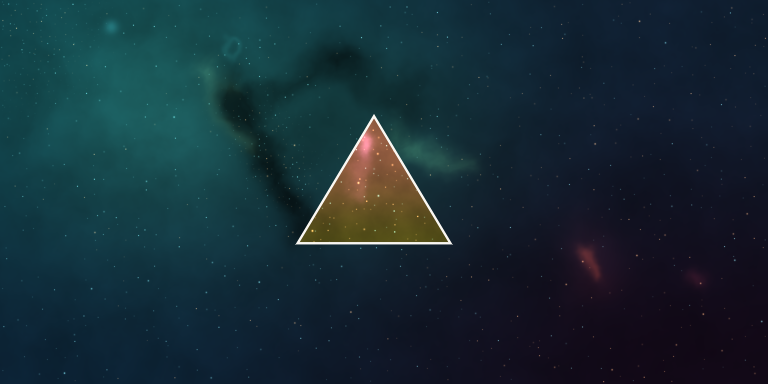
Reproduce this background procedurally as a Shadertoy shader.

```glsl
// Teal and violet nebula sky with a white-edged triangle window onto a warm nebula.
#define TRI_BASE vec2(0.974, 0.3665)
#define TRI_HALF_WIDTH 0.199
#define TRI_HEIGHT 0.331
#define STROKE_HALF 0.0031
#define CLOUD_SCALE 5.0
#define CLOUD_WARP 0.075
#define STAR_GAIN 0.62

float hash(vec2 p) {
    vec3 q = fract(vec3(p.xyx) * 0.1031);
    q += dot(q, q.yzx + 33.33);
    return fract((q.x + q.y) * q.z);
}

vec2 gradientAt(vec2 cell) {
    float a = 6.2832 * hash(cell);
    return vec2(cos(a), sin(a));
}

float gradientNoise(vec2 p) {
    vec2 i = floor(p), f = fract(p), e = vec2(1, 0);
    vec2 u = f * f * f * (f * (f * 6.0 - 15.0) + 10.0);
    float bottom = mix(dot(gradientAt(i), f), dot(gradientAt(i + e), f - e), u.x);
    float top = mix(dot(gradientAt(i + e.yx), f - e.yx),
                    dot(gradientAt(i + 1.0), f - 1.0), u.x);
    return mix(bottom, top, u.y);
}

float fbm(vec2 p) {
    float sum = 0.0, amp = 0.7;
    for (int i = 0; i < 5; i++) {
        sum += amp * gradientNoise(p);
        p = mat2(1.6, 1.2, -1.2, 1.6) * p + 17.3;
        amp *= 0.5;
    }
    return sum;
}

// Soft round glow, and soft glow along the segment a-b
float glow(vec2 p, vec2 center, float radius) {
    vec2 d = (p - center) / radius;
    return exp(-dot(d, d));
}

float streak(vec2 p, vec2 a, vec2 b, float width) {
    vec2 ab = b - a;
    float t = clamp(dot(p - a, ab) / dot(ab, ab), 0.0, 1.0);
    return glow(p, a + t * ab, width);
}

// One jittered star per lit grid cell
vec3 stars(vec2 p, float cells, float density, float radius, float warmth) {
    vec2 g = p * cells, id = floor(g) + cells;
    vec2 pos = 0.2 + 0.6 * vec2(hash(id + 3.7), hash(id + 51.2));
    float d = length(fract(g) - pos) / cells;
    float size = max(radius, 0.5 / iResolution.y);
    float power = step(hash(id + 9.1), density) * (0.2 + 0.8 * pow(hash(id + 77.0), 3.0));
    vec3 tint = mix(vec3(0.55, 0.9, 0.9), vec3(1.0, 0.72, 0.45),
                    step(hash(id + 23.0), warmth));
    return tint * power * exp(-d * d / (size * size));
}

vec3 coldSky(vec2 p) {
    // Broad colour fields
    vec3 left = mix(vec3(0.045, 0.13, 0.20), vec3(0.055, 0.25, 0.28), smoothstep(0.0, 0.85, p.y));
    vec3 right = mix(vec3(0.07, 0.035, 0.09), vec3(0.06, 0.12, 0.19), smoothstep(0.05, 0.95, p.y));
    vec3 col = mix(left, right, smoothstep(0.25, 1.75, p.x));
    col += vec3(0.05, 0.11, 0.08) * glow(p, vec2(0.43, 0.70), 0.38);
    col += vec3(0.02, 0.06, 0.03) * glow(p, vec2(1.0, 0.66), 0.30);

    // Warped cloud: dark lanes with lit rims
    vec2 warp = vec2(fbm(p * CLOUD_SCALE), fbm(p * CLOUD_SCALE + 40.0));
    vec2 q = p + CLOUD_WARP * warp;
    float detail = fbm(q * 9.0 + 8.0);
    col *= 1.0 + 0.22 * warp.x + 0.12 * detail;
    float lane = streak(q, vec2(0.60, 0.765), vec2(0.79, 0.41), 0.055);
    float arch = streak(q, vec2(0.66, 0.75), vec2(0.86, 0.83), 0.045)
               + streak(q, vec2(0.86, 0.83), vec2(1.07, 0.74), 0.05);
    float shade = 0.48 * lane + 0.30 * arch + 0.22 * glow(q, vec2(0.80, 0.65), 0.12);
    col *= 1.0 - clamp(shade * (1.0 + 0.9 * detail), 0.0, 0.65);
    float rim = streak(q, vec2(0.515, 0.81), vec2(0.63, 0.64), 0.027)
              + 0.6 * streak(q, vec2(0.53, 0.80), vec2(0.63, 0.775), 0.018);
    float wisps = streak(q, vec2(1.02, 0.66), vec2(1.20, 0.56), 0.035);
    col += vec3(0.08, 0.11, 0.07) * rim * (0.7 + detail);
    col += vec3(0.08, 0.14, 0.08) * wisps * (0.7 + detail);
    float ring = abs(length(q - vec2(0.589, 0.862)) - 0.025);
    col += vec3(0.02, 0.06, 0.06) * exp(-ring * ring / 0.0001);

    // Small distant nebulae
    col += vec3(0.24, 0.09, 0.05) * glow(q, vec2(1.54, 0.315), 0.022);
    col += vec3(0.07, 0.02, 0.03) * glow(q, vec2(1.54, 0.31), 0.09);
    col += vec3(0.11, 0.03, 0.04) * glow(q, vec2(1.835, 0.276), 0.03);
    col += vec3(0.06, 0.16, 0.17) * glow(p, vec2(0.29, 0.93), 0.017);

    // Stars, denser at the upper left and along the dark lane
    float cluster = glow(p, vec2(0.05, 0.94), 0.14) + streak(p, vec2(0.64, 0.70), vec2(0.77, 0.53), 0.06);
    float warmth = 0.15 + 0.5 * smoothstep(0.4, 1.8, p.x);
    vec3 light = stars(p, 38.0, 0.24, 0.0016, warmth) + stars(p + 5.0, 14.0, 0.30, 0.0023, warmth);
    light += cluster * stars(p + 2.0, 60.0, 0.55, 0.0016, 0.45);
    return max(col, 0.0) + STAR_GAIN * light;
}

vec3 warmSky(vec2 p) {
    float h = (p.y - TRI_BASE.y) / TRI_HEIGHT;
    vec2 q = p + 0.035 * vec2(fbm(p * 12.0), fbm(p * 12.0 + 30.0));
    vec3 col = mix(vec3(0.32, 0.30, 0.09), vec3(0.57, 0.36, 0.25), smoothstep(0.0, 0.75, h));
    col *= 1.0 + 0.25 * fbm(p * 10.0 + 4.0);
    col += vec3(0.14, 0.06, 0.10) * streak(q, vec2(0.955, 0.64), vec2(0.93, 0.50), 0.022);
    col += vec3(0.32, 0.18, 0.32) * glow(q, vec2(0.95, 0.628), 0.026);
    vec3 light = stars(p + 1.0, 52.0, 0.45, 0.0018, 0.6) + stars(p + 3.0, 24.0, 0.35, 0.0026, 0.6);
    return col + 0.9 * light;
}

void mainImage(out vec4 fragColor, in vec2 fragCoord) {
    float pixel = 1.0 / iResolution.y;
    vec2 p = fragCoord * pixel;

    // Signed distance to the triangle, with sharp corners
    vec2 t = vec2(abs(p.x - TRI_BASE.x) - TRI_HALF_WIDTH, p.y - TRI_BASE.y);
    float d = max(dot(t, normalize(vec2(TRI_HEIGHT, TRI_HALF_WIDTH))), -t.y);

    vec3 col = mix(warmSky(p), coldSky(p), smoothstep(-pixel, pixel, d));
    float stroke = 1.0 - smoothstep(-0.6 * pixel, 0.6 * pixel, abs(d) - STROKE_HALF);
    col = mix(col, vec3(0.98, 0.97, 0.95), stroke);
    fragColor = vec4(col, 1.0);
}
```
